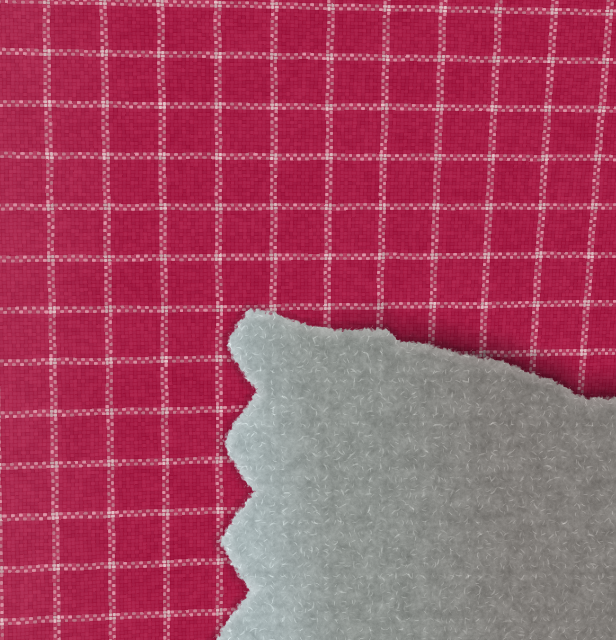
This texture is drawn by a WebGL 1 fragment shader. Its source:

```glsl
precision highp float;
// Crimson checked cloth with a pinked-edge swatch of pale grey fleece over its lower right.
uniform vec2 u_resolution;

const float THREADS = 14.0;   // threads per check

float hash(vec2 c) {
  return fract(sin(dot(c, vec2(127.1, 311.7))) * 4375.85);
}

vec2 gradientAt(vec2 c) {
  float a = 6.2832 * hash(c);
  return vec2(cos(a), sin(a));
}

float gradientNoise(vec2 p) {
  vec2 c = floor(p), f = fract(p);
  vec2 w = f * f * f * (f * (f * 6.0 - 15.0) + 10.0);
  vec2 e = vec2(1.0, 0.0);
  float a = dot(gradientAt(c), f);
  float b = dot(gradientAt(c + e), f - e);
  float d = dot(gradientAt(c + e.yx), f - e.yx);
  float g = dot(gradientAt(c + 1.0), f - 1.0);
  return mix(mix(a, b, w.x), mix(d, g, w.x), w.y);
}

float fbm(vec2 p) {
  float sum = 0.0, amp = 0.6;
  for (int i = 0; i < 4; i++) {
    sum += amp * gradientNoise(p);
    p = mat2(1.6, 1.2, -1.2, 1.6) * p + 7.3;
    amp *= 0.6;
  }
  return sum;
}

// Check coordinates, bent to follow the slack of the cloth; q runs downward.
vec2 checkCoords(vec2 q) {
  float u = (q.x - 0.0716 - 0.0216 * q.y + 0.004 * q.y * q.y) / (0.0898 - 0.0022 * q.y);
  float across = u + (0.0018 + 0.01 * q.y) * u * u;
  float down = (q.y + 0.0004 - 0.0212 * q.x) / (0.081 - 0.0056 * q.x);
  return vec2(across, down);
}

// Plain weave: pale warp and weft pairs show only where they pass on top.
vec3 cloth(vec2 q) {
  vec2 wobble = vec2(gradientNoise(q * 22.0), gradientNoise(q * 22.0 + 40.0));
  vec2 g = (checkCoords(q) + 0.022 * wobble) * THREADS;
  vec2 cell = floor(g), f = fract(g) - 0.5;
  float warpOnTop = mod(cell.x + cell.y, 2.0);
  vec2 pale = 1.0 - step(2.0, mod(cell + 1.0, THREADS));
  float isPale = mix(pale.y, pale.x, warpOnTop);
  vec2 stretch = mix(vec2(0.8, 1.15), vec2(1.15, 0.8), warpOnTop);
  float bead = 1.0 - smoothstep(0.22, 0.72, length(f * stretch));
  float grain = hash(cell) - 0.5;

  vec3 red = mix(vec3(0.63, 0.075, 0.235), vec3(0.66, 0.13, 0.29), bead);
  red += vec3(0.05, 0.045, 0.045) * grain + 0.025 * fbm(q * 12.0);
  red += vec3(0.02, 0.05, 0.04) * (1.0 - smoothstep(0.0, 0.25, q.x));
  vec3 thread = mix(vec3(0.80, 0.52, 0.59), vec3(0.83, 0.70, 0.72), pale.x * pale.y);
  thread += 0.14 * grain;
  float halo = max(pale.x, pale.y) * 0.22;
  return mix(red, thread, max(halo, isPale * (0.25 + 0.75 * bead)));
}

float topEdge(float x) {
  return 0.484 + 0.030 * smoothstep(0.39, 0.52, x) + 0.020 * smoothstep(0.60, 0.63, x)
    + 0.027 * smoothstep(0.63, 0.78, x) + 0.035 * smoothstep(0.76, 0.88, x)
    + 0.026 * smoothstep(0.86, 0.92, x);
}

float zigzagEdge(float y) {
  float t = y - 0.5365;
  float tri = 2.0 * abs(fract(t / 0.1546 + 0.5) - 0.5);
  float rounded = sqrt(tri * tri + 0.03) - 0.12;
  return 0.353 - 0.034 * t + 0.056 * rounded;
}

// Signed distances inside the swatch: x from the zigzag, y from the top.
vec2 swatchDepth(vec2 q) {
  return vec2((q.x - zigzagEdge(q.y)) * 0.78, (q.y - topEdge(q.x)) * 0.96);
}

// One short curved hair inside each grid cell.
float hairs(vec2 p, float seed) {
  vec2 c = floor(p), f = fract(p) - 0.5;
  float a = 6.2832 * hash(c + seed);
  f -= 0.3 * (vec2(hash(c + seed + 3.0), hash(c + seed + 8.0)) - 0.5);
  f = mat2(cos(a), sin(a), -sin(a), cos(a)) * f;
  f.y += (hash(c + seed + 5.0) - 0.5) * 2.5 * f.x * f.x;
  float line = 1.0 - smoothstep(0.02, 0.09, abs(f.y));
  return line * (1.0 - smoothstep(0.1, 0.34, abs(f.x))) * hash(c + seed + 11.0);
}

vec3 fleece(vec2 q, vec2 depth) {
  vec3 cool = vec3(0.66, 0.71, 0.715), mid = vec3(0.555, 0.575, 0.56), warm = vec3(0.505, 0.49, 0.475);
  float span = q.x + 0.12 * (0.75 - q.y);
  vec3 col = mix(cool, mid, smoothstep(0.36, 0.54, span));
  col = mix(col, warm, smoothstep(0.53, 0.83, span));
  vec2 warp = 0.012 * vec2(gradientNoise(q * 30.0), gradientNoise(q * 30.0 + 19.0));
  col += 0.10 * fbm((q + warp) * 34.0) + 0.09 * fbm(q * 120.0);
  float fuzz = 0.0;
  for (int i = 0; i < 3; i++) {
    float k = float(i);
    fuzz += hairs(q * (46.0 + 13.0 * k) + 0.37 * k, 17.0 * k);
  }
  col += 0.11 * fuzz;
  float rim = 1.0 - smoothstep(0.0, 0.022, min(depth.x, depth.y));
  return col + vec3(0.085, 0.07, 0.075) * rim;
}

void main() {
  vec2 q = vec2(gl_FragCoord.x, u_resolution.y - gl_FragCoord.y) / u_resolution.y;
  vec2 depth = swatchDepth(q);
  float edge = min(depth.x, depth.y) + 0.006 * fbm(q * 75.0) + 0.004 * gradientNoise(q * 190.0);

  // Soft contact shadow, deepest above the right part of the swatch
  float shade = smoothstep(-0.055, 0.0, depth.y) * smoothstep(0.40, 0.75, q.x) * 0.32;
  shade += 0.16 * smoothstep(-0.016, 0.0, edge);
  vec3 col = cloth(q) * (1.0 - shade);

  // Loose fibres stray past the cut
  float stray = smoothstep(-0.014, 0.0, edge) * hairs(q * 85.0, 29.0);
  col = mix(col, vec3(0.72, 0.56, 0.60), 0.55 * stray);
  col = mix(col, fleece(q, depth), smoothstep(-0.0025, 0.0025, edge));
  gl_FragColor = vec4(clamp(col, 0.0, 1.0), 1.0);
}
```
